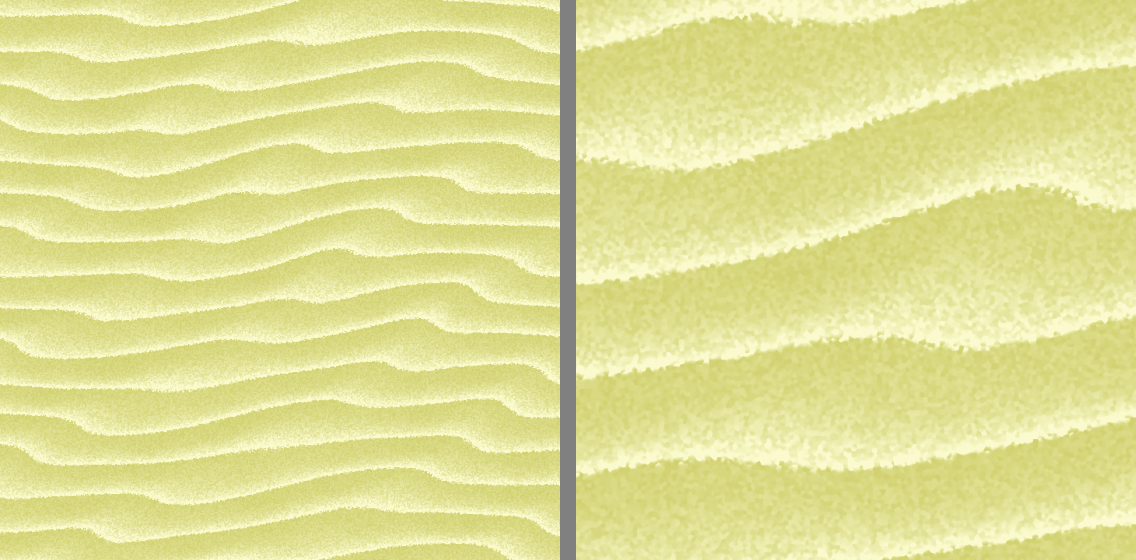
Left, the full canvas; right, a detail of the centre.
A Shadertoy shader for this texture:

```glsl
// Pale wind-rippled sand: layered sines bend a stack of level bands into ripples,
// each with a sharp lit crest that fades upwards into shade.
// Fine cellular noise gives every sand grain its own tone.

const float TAU = 6.2831853;

const vec3 SHADE_COLOR = vec3(0.83, 0.83, 0.465);
const vec3 LIGHT_COLOR = vec3(0.975, 0.975, 0.79);

const float RIPPLE_COUNT = 15.2;   // ripples over the canvas height
const float CREST_EDGE = 0.07;     // softness under a crest, in ripples
const float GLOW_FALLOFF = 2.75;   // how fast the lit slope fades
const float GLOW_LEVEL = 0.83;
const float CREST_LEVEL = 0.24;
const float SHADE_LEVEL = 0.06;

const float GRAIN_COUNT = 400.0;   // grains over the canvas height
const float GRAIN_SHADE = 0.34;    // grain contrast in the shade
const float GRAIN_LIGHT = 0.42;    // additional contrast on lit slopes
const float GRAIN_JITTER = 0.05;   // roughness of the crest line

vec3 hash32(vec2 p) {
    vec3 q = fract(p.xyx * vec3(0.1031, 0.1030, 0.0973));
    q += dot(q, q.yxz + 33.33);
    return fract((q.xxy + q.yzz) * q.zyx);
}

// Smooth cellular noise: blend of the tones of nearby scattered grains, -0.5 to 0.5.
float grainTone(vec2 p) {
    vec2 cell = floor(p);
    float total = 0.0;
    float weights = 0.0;
    for (int j = -1; j <= 1; j++) {
        for (int i = -1; i <= 1; i++) {
            vec2 id = cell + vec2(i, j);
            vec3 grain = hash32(id + 17.0);
            vec2 offset = id + grain.xy - p;
            float weight = exp(-6.0 * dot(offset, offset));
            total += grain.z * weight;
            weights += weight;
        }
    }
    return total / weights - 0.5;
}

// Angle of the diagonal swell that makes the ripples dip.
float swellAngle(vec2 p) {
    float drift = 0.12 * sin(TAU * (0.8 * p.x + 1.1 * p.y));
    return TAU * (2.9 * p.x - 4.5 * p.y + 0.57 + drift);
}

// Ripple index: whole numbers lie on the crests.
float ripplePhase(vec2 p, float swell) {
    float broad = 0.38 * sin(TAU * (p.x + 0.03));
    float strength = 0.15 + 0.04 * sin(TAU * (p.x + 0.7 * p.y + 0.1));
    float dips = strength * sin(swell + 0.45 * sin(swell));
    float cross = 0.08 * sin(TAU * (1.9 * p.x + 2.3 * p.y + 0.2));
    return RIPPLE_COUNT * p.y + broad + dips + cross;
}

void mainImage(out vec4 fragColor, in vec2 fragCoord) {
    vec2 uv = fragCoord / iResolution.y;
    float grain = grainTone(uv * GRAIN_COUNT);

    // Position within a ripple: 0 at its crest, rising upwards to the next.
    float swell = swellAngle(uv);
    float slope = fract(ripplePhase(uv, swell) + GRAIN_JITTER * grain);

    // Lit slope, wider where the crest descends, and a thin bright crest.
    float patches = sin(TAU * (2.3 * uv.x + 5.1 * uv.y)) * sin(TAU * (3.7 * uv.x - 2.9 * uv.y));
    float width = 1.0 + 0.22 * cos(swell - 0.6) + 0.15 * patches;
    float glow = GLOW_LEVEL * exp(-pow(slope * GLOW_FALLOFF / width, 1.3));
    float light = glow + CREST_LEVEL * exp(-18.0 * slope);
    light = mix(light, GLOW_LEVEL + CREST_LEVEL, smoothstep(1.0 - CREST_EDGE, 1.0, slope));

    // Grain contrast grows with the light.
    light += SHADE_LEVEL + grain * (GRAIN_SHADE + GRAIN_LIGHT * min(light * 1.5, 1.0));
    vec3 color = mix(SHADE_COLOR, LIGHT_COLOR, clamp(light, -0.1, 1.05));
    fragColor = vec4(color, 1.0);
}
```
